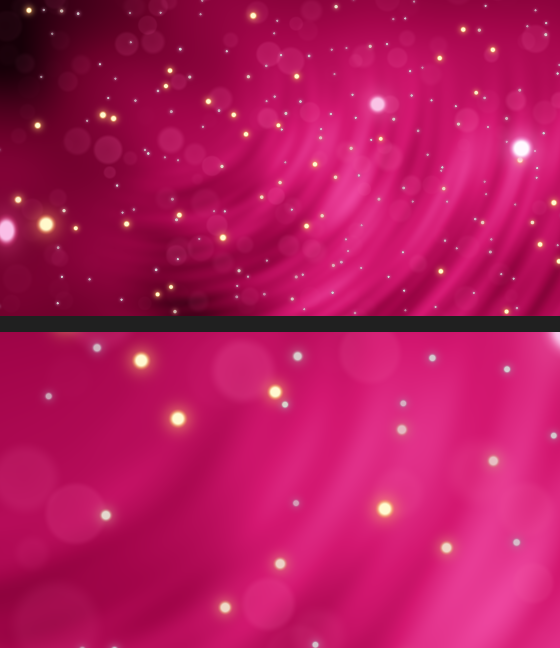
Top, the full canvas; bottom, a detail of the centre.
Write a Shadertoy shader that draws this background.

```glsl
// Magenta backdrop with curved silky streaks, soft bokeh discs and tiny glowing sparks.

vec3 hash3(vec2 p) {
    vec3 q = fract(p.xyx * vec3(0.1031, 0.1030, 0.0973));
    q += dot(q, q.yxz + 33.33);
    return fract((q.xxy + q.yzz) * q.zyx);
}

float cornerSlope(vec2 corner, vec2 offset) {
    float angle = 6.2832 * hash3(corner).x;
    return dot(vec2(cos(angle), sin(angle)), offset);
}

float gradientNoise(vec2 p) {
    vec2 i = floor(p), f = fract(p);
    vec2 u = f * f * f * (f * (f * 6.0 - 15.0) + 10.0), e = vec2(1, 0);
    float low = mix(cornerSlope(i, f), cornerSlope(i + e, f - e), u.x);
    float high = mix(cornerSlope(i + e.yx, f - e.yx), cornerSlope(i + 1.0, f - 1.0), u.x);
    return mix(low, high, u.y);
}

// Dark wine to light pink
vec3 palette(float v) {
    vec3 c = mix(vec3(0.09, 0.0, 0.03), vec3(0.42, 0.0, 0.16), clamp(v * 4.0, 0.0, 1.0));
    c = mix(c, vec3(0.64, 0.02, 0.29), clamp(v * 4.0 - 1.0, 0.0, 1.0));
    c = mix(c, vec3(0.83, 0.09, 0.44), clamp(v * 4.0 - 2.0, 0.0, 1.0));
    c = mix(c, vec3(0.93, 0.27, 0.62), clamp(v * 4.0 - 3.0, 0.0, 1.0));
    return mix(c, vec3(0.95, 0.56, 0.82), clamp(v * 2.5 - 2.5, 0.0, 1.0));
}

// Arcs that run level on the left and steepen to the right
float streaks(vec2 p) {
    vec2 q = p - vec2(0.5, 0.72);
    float radius = length(q * vec2(1.0, 1.1)), angle = atan(q.y, q.x);
    float fibre = gradientNoise(vec2(radius * 9.0, angle * 1.6))
                + 0.5 * gradientNoise(vec2(radius * 23.0 + 7.0, angle * 2.2));
    float mask = smoothstep(0.15, 0.5, radius) * smoothstep(-0.25, 0.25, q.x);
    return fibre * mask * (1.0 - smoothstep(-0.3, 0.2, q.y));
}

// One faint disc per cell; sizes are fractions of the cell
float bokeh(vec2 p, float cell, float seed) {
    vec2 g = p / cell;
    float sum = 0.0;
    for (int y = -1; y <= 1; y++)
    for (int x = -1; x <= 1; x++) {
        vec2 id = floor(g) + vec2(x, y);
        vec3 place = hash3(id + seed), look = hash3(id + seed + 51.7);
        float d = length(g - id - 0.1 - 0.8 * place.xy);
        float r = mix(0.17, 0.34, place.z);
        float disc = 1.0 - smoothstep(r * mix(0.5, 0.85, look.y), r * 1.08, d);
        sum += disc * (0.75 + 0.25 * d / r) * smoothstep(0.25, 1.0, look.x);
    }
    return sum;
}

// A bright core inside a soft halo
vec3 addGlow(vec3 col, float d, float r, vec3 core, vec3 halo) {
    col = mix(col, halo, 0.5 * exp(-d * d / (r * r * 2.6)));
    vec3 body = mix(core, halo, smoothstep(0.5, 1.0, d / r));
    return mix(col, body, 1.0 - smoothstep(r * 0.55, r * 1.2, d));
}

// Small pale dots, some larger and golden, sparser on the left
vec3 addSparks(vec3 col, vec2 p, float cell, float seed) {
    vec2 base = floor(p / cell);
    for (int y = -1; y <= 1; y++)
    for (int x = -1; x <= 1; x++) {
        vec2 id = base + vec2(x, y);
        vec3 place = hash3(id + seed), look = hash3(id + seed + 23.1);
        vec2 centre = (id + place.xy) * cell;
        if (look.x > mix(0.3, 0.75, smoothstep(0.1, 0.9, centre.x))) continue;
        float size = pow(place.z, 4.0);
        float r = mix(0.0042, 0.0125, size), warm = smoothstep(0.15, 0.45, size);
        vec3 core = mix(vec3(0.84, 0.84, 0.84), vec3(1.0, 0.98, 0.82), warm);
        vec3 halo = mix(vec3(0.72, 0.5, 0.62), vec3(0.98, 0.73, 0.42), warm);
        vec3 lit = addGlow(col, length(p - centre), r, core, halo);
        col = mix(col, lit, mix(0.6, 1.0, max(look.y, warm)));
    }
    return col;
}

void mainImage(out vec4 fragColor, in vec2 fragCoord) {
    vec2 p = fragCoord / iResolution.y;

    // Broad light with darker corner and lower edge
    vec2 d = (p - vec2(1.3, 0.4)) / vec2(0.85, 0.6);
    float level = 0.24 + 0.58 * exp(-dot(d, d));
    level -= 0.3 * (1.0 - smoothstep(0.0, 0.6, length(p - vec2(0.0, 1.0))));
    level -= 0.2 * exp(-dot(p - vec2(0.62, 0.0), p - vec2(0.62, 0.0)) * 22.0);
    level += 0.14 * gradientNoise(p * 3.2 + 4.0) + 0.38 * streaks(p);
    vec3 col = palette(level);

    // Bokeh gathers in a wide band around the middle
    float band = exp(-pow((p.y - 0.55) / 0.42, 2.0)) * smoothstep(-0.1, 0.6, p.x);
    float discs = bokeh(p, 0.15, 3.0) + 0.8 * bokeh(p, 0.12, 40.0);
    col = mix(col, vec3(0.96, 0.37, 0.64), min(0.3 * discs * (0.15 + 0.85 * band), 0.65));

    col = addSparks(col, p, 0.1, 11.0);
    col = addSparks(col, p + 0.037, 0.135, 77.0);

    // Large accent lights
    col = addGlow(col, length(p - vec2(1.65, 0.53)), 0.036, vec3(1.0, 0.97, 1.0), vec3(0.97, 0.62, 0.86));
    col = addGlow(col, length(p - vec2(0.146, 0.29)), 0.029, vec3(1.0, 0.98, 0.8), vec3(0.96, 0.6, 0.38));
    col = addGlow(col, length((p - vec2(0.02, 0.27)) * vec2(1.0, 0.75)), 0.036, vec3(0.98, 0.74, 0.9), vec3(0.85, 0.25, 0.5));
    col = addGlow(col, length(p - vec2(1.195, 0.67)), 0.031, vec3(0.98, 0.76, 0.9), vec3(0.93, 0.42, 0.68));

    fragColor = vec4(col, 1.0);
}
```
